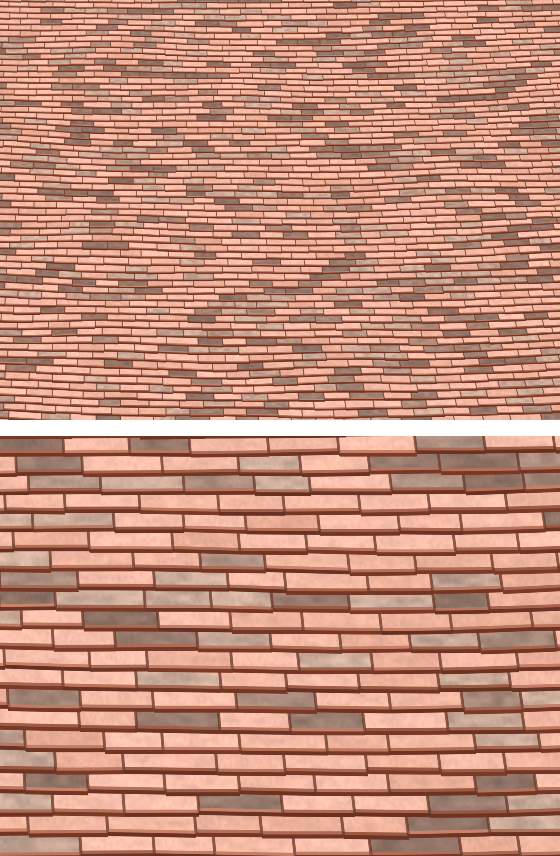
Top, the full canvas; bottom, a detail of the centre.
Give the GLSL for this texture, as a WebGL 1 fragment shader.

```glsl
precision highp float;
// Sunlit clay roof: staggered courses of flat tiles, receding slightly upwards.
// Each tile overlaps the course below with its own height, tilt and colour;
// a lit face, a brown front edge and a shadow strip make up one course.

uniform vec2 u_resolution;

#define ROWS 63.0          // courses over the height
#define COLUMNS 23.0       // tiles across at mid height
#define ROW_CROWDING 0.25  // how much courses tighten towards the top
#define CONVERGENCE 0.25   // how much joints converge towards the top
#define VANISH_X 0.2       // where joints stand upright
#define SHADOW 0.19        // shadow strip, share of a course
#define FRONT_EDGE 0.15    // front edge, share of a course
#define JOINT 0.02         // half joint width, share of a tile
#define JOINT_JITTER 0.26  // wander of the joints
#define LIFT 0.12          // uneven height of the tiles
#define GREY_SHARE 0.36    // share of weathered tiles

float hash(vec2 p) {
  return fract(sin(dot(p, vec2(12.9898, 78.233))) * 43758.5453);
}

float noise(vec2 p) {
  vec2 i = floor(p), f = fract(p);
  f = f * f * (3.0 - 2.0 * f);
  return mix(mix(hash(i), hash(i + vec2(1.0, 0.0)), f.x),
             mix(hash(i + vec2(0.0, 1.0)), hash(i + 1.0), f.x), f.y);
}

float jointAt(float column, float row) {
  return column + JOINT_JITTER * (hash(vec2(column, row + 7.3)) - 0.5);
}

// Fired clay or weathered grey, with fine streaks across the face
vec3 clayColor(vec2 id, vec2 local) {
  float tone = hash(id + 31.7);
  vec3 fired = mix(vec3(0.91, 0.67, 0.58), vec3(0.99, 0.77, 0.69), sqrt(tone));
  vec3 weathered = mix(vec3(0.56, 0.45, 0.40), vec3(0.82, 0.69, 0.62),
                       smoothstep(0.1, 0.8, tone));

  // Neighbouring tiles tend to weather together
  float cluster = noise(id * vec2(0.4, 0.3) + 4.0) - 0.5;
  float grey = step(hash(id + 11.1) + 0.4 * cluster, GREY_SHARE);
  vec3 color = mix(fired, weathered, grey);

  float streak = noise(local * vec2(5.0, 3.0) + id * 17.0);
  float grain = noise(local * vec2(24.0, 6.0) + id * 29.0);
  float wear = mix(0.08, 0.2, grey);
  return color * (1.0 + wear * (streak - 0.5) + 0.07 * (grain - 0.5));
}

// Colour of the tile in a given course; alpha tells where it covers the one below
vec4 tile(vec2 grid, float row, vec2 blur) {
  float u = grid.x + 0.5 * mod(row, 2.0) + 0.35 * hash(vec2(row, 3.1));

  // Find the tile between two wandering joints
  float column = floor(u);
  if (u < jointAt(column, row)) column -= 1.0;
  else if (u > jointAt(column + 1.0, row)) column += 1.0;
  float left = jointAt(column, row);
  float right = jointAt(column + 1.0, row);
  vec2 id = vec2(column, row);

  // Uneven seat of the tile: height and tilt
  float along = (u - left) / (right - left);
  float tilt = (hash(id + 5.9) - 0.5) * (along - 0.5);
  float seat = LIFT * (1.0 + hash(id + 2.3) - 0.5 + tilt);
  float v = grid.y - row - seat;

  // Lit face with its side joints
  vec3 color = clayColor(id, vec2(along, v));
  float side = min(u - left, right - u);
  float joint = 1.0 - smoothstep(JOINT - blur.x, JOINT + blur.x, side);
  color = mix(color, vec3(0.43, 0.23, 0.17), 0.8 * joint);

  // Front edge below the face, then the shadow it throws
  vec3 edgeColor = mix(vec3(0.60, 0.34, 0.25), vec3(0.80, 0.52, 0.42),
                       hash(id + 19.4));
  edgeColor *= 1.0 - 0.3 * joint;
  vec3 shadowColor = vec3(0.44, 0.21, 0.145) * (0.9 + 0.2 * hash(id + 23.8));
  float edgeTop = SHADOW + FRONT_EDGE;
  color = mix(edgeColor, color, smoothstep(edgeTop - blur.y, edgeTop + blur.y, v));
  color = mix(shadowColor, color, smoothstep(SHADOW - blur.y, SHADOW + blur.y, v));
  return vec4(color, smoothstep(-blur.y, blur.y, v));
}

void main() {
  vec2 p = gl_FragCoord.xy / u_resolution;

  // Perspective of the roof plane
  float widthScale = COLUMNS * (1.0 + CONVERGENCE * (p.y - 0.5));
  float rowScale = ROWS / (1.0 + ROW_CROWDING);
  vec2 grid = vec2((p.x - VANISH_X) * widthScale,
                   rowScale * p.y * (1.0 + ROW_CROWDING * p.y));
  vec2 blur = 0.5 * vec2(widthScale, rowScale * (1.0 + 2.0 * ROW_CROWDING * p.y))
              / u_resolution;

  // Sagging, wavy courses
  float sag = p.x - 0.45;
  grid.y += 0.7 * (noise(p * vec2(5.0, 9.0)) - 0.5) - 3.0 * sag * sag;

  // The course above overlaps the one below
  float row = floor(grid.y);
  vec4 upper = tile(grid, row, blur);
  vec4 lower = tile(grid, row - 1.0, blur);
  gl_FragColor = vec4(mix(lower.rgb, upper.rgb, upper.a), 1.0);
}
```
